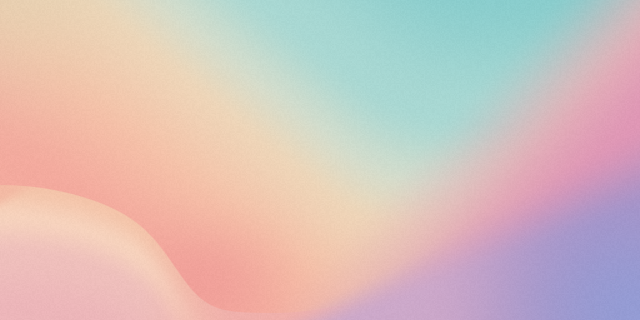
Reproduce this background procedurally as a Shadertoy shader.

```glsl
// Soft pastel backdrop: a teal valley between a peach slope and a pink one,
// with a violet sweep at lower right and a smooth hill at lower left.
// Built from slanted distance fields mapped to colour ramps, plus fine grain.

float hash(vec2 p) {
    vec3 q = fract(p.xyx * 0.1031);
    q += dot(q, q.yzx + 33.33);
    return fract((q.x + q.y) * q.z);
}

float smoothMax(float a, float b, float k) {
    float h = max(k - abs(a - b), 0.0) / k;
    return max(a, b) + h * h * k * 0.25;
}

// Teal through cream and peach to coral, by distance down the left slope
vec3 slopeRamp(float d) {
    vec3 c = mix(vec3(0.53, 0.80, 0.80), vec3(0.66, 0.845, 0.825), smoothstep(-0.65, -0.2, d));
    c = mix(c, vec3(0.83, 0.865, 0.80), smoothstep(-0.22, 0.03, d));
    c = mix(c, vec3(0.93, 0.84, 0.725), smoothstep(-0.03, 0.16, d));
    c = mix(c, vec3(0.96, 0.76, 0.66), smoothstep(0.08, 0.42, d));
    return mix(c, vec3(0.955, 0.66, 0.615), smoothstep(0.3, 0.68, d));
}

// Height of the hill: a dome that falls into a shallow trough
float hillHeight(float x) {
    float fall = 1.0 / (1.0 + exp((x - 0.57) / 0.052));
    float trough = max(x - 0.85, 0.0);
    return 0.022 + (0.40 - 0.55 * x * x) * fall + 0.55 * trough * trough;
}

// Peach rim, pale highlight and rose body, by depth below the hill edge
vec3 hillColor(vec2 p, float depth) {
    vec3 c = mix(vec3(0.955, 0.77, 0.665), vec3(0.965, 0.825, 0.74), smoothstep(0.0, 0.11, depth));
    c = mix(c, vec3(0.935, 0.75, 0.735), smoothstep(0.09, 0.22, depth));
    c = mix(c, vec3(0.925, 0.71, 0.725), smoothstep(0.2, 0.4, depth));
    c = mix(c, vec3(0.94, 0.69, 0.67), smoothstep(0.4, 0.75, p.x));
    // Soft crease at the left shoulder
    float crease = smoothstep(-0.02, 0.03, p.y - 0.36 - 0.5 * p.x);
    return mix(c, vec3(0.95, 0.71, 0.63), 0.75 * crease * smoothstep(0.2, 0.0, p.x));
}

void mainImage(out vec4 fragColor, in vec2 fragCoord) {
    vec2 uv = fragCoord / iResolution.xy;
    vec2 p = uv * vec2(2.0, 1.0);

    // Teal valley and peach slope, rounded at the valley floor
    float left = dot(p - vec2(0.49, 1.0), vec2(-0.63, -0.78));
    left = smoothMax(left, 0.42 - p.y, 0.12);
    vec3 color = slopeRamp(left);

    // Cooler light at the top left, coral glow beside the hill
    color = mix(color, vec3(0.88, 0.83, 0.70), 0.6 * exp(-9.0 * dot(p - vec2(0.0, 1.04), p - vec2(0.0, 1.04))));
    vec2 glow = (p - vec2(0.64, 0.13)) / vec2(0.24, 0.16);
    color = mix(color, vec3(0.935, 0.60, 0.59), 0.6 * exp(-dot(glow, glow)));

    // Pink slope on the right
    float right = dot(p - vec2(1.61, 0.71), vec2(0.73, -0.68));
    vec3 pink = mix(vec3(0.89, 0.70, 0.72), vec3(0.875, 0.59, 0.71), smoothstep(0.08, 0.36, right));
    color = mix(color, pink, smoothstep(-0.12, 0.21, right));

    // Hill with a crisp edge that fades out to the right
    float depth = hillHeight(p.x) - p.y;
    float hill = clamp(depth / fwidth(depth) + 0.5, 0.0, 1.0);
    color = mix(color, hillColor(p, depth), hill * smoothstep(1.2, 0.9, p.x));

    // Violet sweep, softer and deeper toward the right, blue at the corner
    float sweep = 0.05 + 0.47 * (p.x - 1.09) - p.y;
    float softness = 0.06 + 0.09 * max(p.x - 1.1, 0.0);
    vec3 violet = mix(vec3(0.80, 0.66, 0.79), vec3(0.69, 0.56, 0.76), smoothstep(1.25, 2.0, p.x));
    violet = mix(violet, vec3(0.58, 0.61, 0.83), smoothstep(0.65, 0.0, length(p - vec2(2.0, 0.0))));
    color = mix(color, violet, smoothstep(-softness, softness, sweep));

    // Fine grain in canvas cells
    color += 0.018 * (hash(floor(uv * vec2(512.0, 256.0))) - 0.5);
    fragColor = vec4(color, 1.0);
}
```
